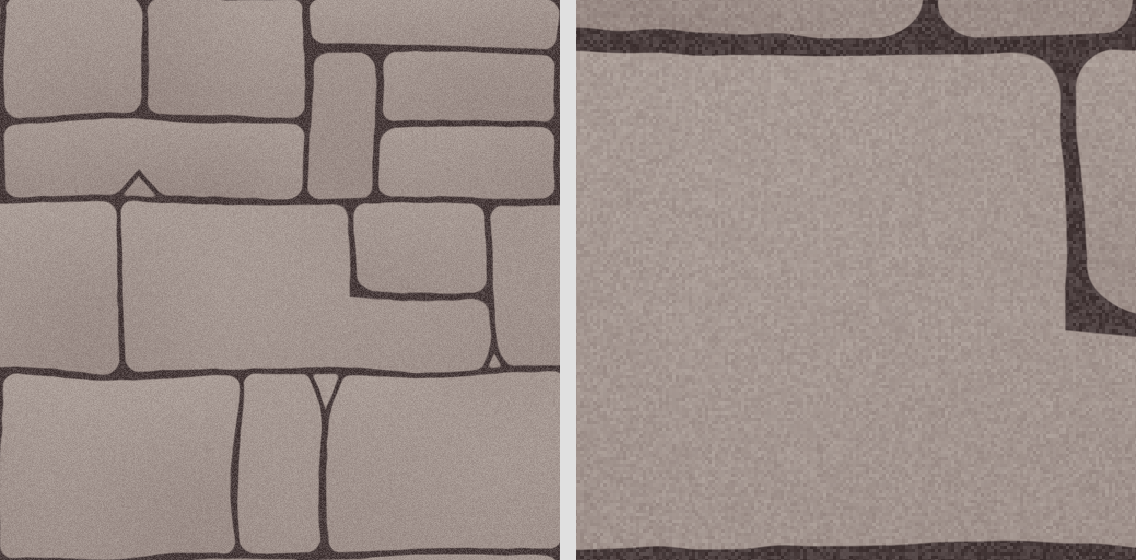
Left, the full canvas; right, a detail of the centre.
This texture is drawn by a WebGL 1 fragment shader. Its source:

```glsl
precision highp float;
// Dry-laid wall of smooth, rounded stones with dark speckled joints.
// Three rows are cut recursively into boxes, then one notch and small wedge
// stones are added; noise bends the joints and grains the surface.
uniform vec2 u_resolution;

// Per-row values run from the bottom row to the top row.
const vec3 ROW_BASE = vec3(0.0, 0.33, 0.635);
const vec3 ROW_TOP = vec3(0.33, 0.635, 1.0);
const vec3 ROW_SHIFT = vec3(0.0, 0.208, 0.0);
const vec3 FIRST_CUT = vec3(0.42, 0.667, 0.545);
const vec3 MAX_AREA = vec3(0.16, 0.25, 0.084);
const vec3 WEDGE_X = vec3(0.577, 0.667, 0.25);
const vec3 WEDGE_HALF_WIDTH = vec3(0.035, 0.022, 0.047);
const vec3 WEDGE_HEIGHT = vec3(0.075, 0.042, 0.047);
// Cut ratios: x for upright joints, y for level joints.
const vec2 LEFT_CUT = vec2(0.46, 0.40);
const vec2 RIGHT_CUT = vec2(0.27, 0.73);
const vec2 NOTCH = vec2(0.62, 0.45);
const float UPRIGHT_ASPECT = 1.6;
const vec2 WALL_OFFSET = vec2(0.003, 0.005);

const float HALF_JOINT = 0.0058;
const float JOINT_VARIATION = 0.006;
const float BEND = 0.019;
const float WOBBLE = 0.0022;
const float GRAINS = 512.0;
const vec3 STONE_SHADE = vec3(0.575, 0.515, 0.495);
const vec3 STONE_LIGHT = vec3(0.680, 0.630, 0.605);
const vec3 JOINT_DARK = vec3(0.22, 0.17, 0.17);
const vec3 JOINT_LIGHT = vec3(0.36, 0.31, 0.31);

float hash(vec2 p) {
  vec3 q = fract(p.xyx * 0.1031);
  q += dot(q, q.yzx + 33.33);
  return fract((q.x + q.y) * q.z);
}

float noise(vec2 p) {
  vec2 cell = floor(p), f = fract(p);
  f = f * f * (3.0 - 2.0 * f);
  return mix(mix(hash(cell), hash(cell + vec2(1.0, 0.0)), f.x),
             mix(hash(cell + vec2(0.0, 1.0)), hash(cell + 1.0), f.x), f.y);
}

vec2 noise2(vec2 p) {
  return vec2(noise(p + 11.3), noise(p + 57.9)) - 0.5;
}

float smoothMax(float a, float b, float k) {
  float h = max(k - abs(a - b), 0.0) / k;
  return max(a, b) + 0.25 * k * h * h;
}

float roundBox(vec2 p, vec2 halfSize, float radius) {
  vec2 q = abs(p) - halfSize + radius;
  return length(max(q, 0.0)) + min(max(q.x, q.y), 0.0) - radius;
}

void main() {
  float pixel = 1.0 / min(u_resolution.x, u_resolution.y);
  vec2 uv = gl_FragCoord.xy * pixel;
  vec2 wall = uv - WALL_OFFSET + BEND * noise2(uv * 5.5) + WOBBLE * noise2(uv * 42.0);

  // Find the row, then halve its box until the stone is small enough.
  float y = fract(wall.y);
  vec3 row = step(ROW_BASE, vec3(y)) * (1.0 - step(ROW_TOP, vec3(y)));
  vec2 p = vec2(fract(wall.x - dot(row, ROW_SHIFT)), y);
  float firstCut = dot(row, FIRST_CUT);
  bool right = p.x > firstCut;
  vec2 lo = vec2(right ? firstCut : 0.0, dot(row, ROW_BASE));
  vec2 hi = vec2(right ? 1.0 : firstCut, dot(row, ROW_TOP));
  for (int level = 0; level < 3; level++) {
    vec2 size = hi - lo;
    if (size.x * size.y > dot(row, MAX_AREA)) {
      vec2 ratio = level == 2 ? vec2(0.5) : (right ? RIGHT_CUT : LEFT_CUT);
      vec2 cut = mix(lo, hi, ratio);
      if (size.x > size.y * UPRIGHT_ASPECT) {
        if (p.x > cut.x) lo.x = cut.x; else hi.x = cut.x;
      } else {
        if (p.y > cut.y) lo.y = cut.y; else hi.y = cut.y;
      }
    }
  }

  // The widest stone in the middle row holds another in its upper corner.
  float outsideNotch = 1.0;
  if (row.y > 0.5 && !right) {
    vec2 corner = mix(lo, hi, NOTCH);
    outsideNotch = max(corner.x - p.x, corner.y - p.y);
    if (outsideNotch < 0.0) lo = corner;
  }

  // Distance to the stone edge, with joints of uneven width.
  float id = hash(lo * 91.0 + hi * 37.0);
  float gap = HALF_JOINT + JOINT_VARIATION * (noise(uv * 7.0 + id * 60.0) - 0.5);
  float radius = mix(0.016, 0.032, noise(uv * 6.0 + id * 90.0));
  float edge = roundBox(p - 0.5 * (lo + hi), 0.5 * (hi - lo) - gap, radius);
  if (outsideNotch > 0.0) edge = smoothMax(edge, gap - outsideNotch, 0.03);

  // Wedge stones fill the end of one upright joint per row.
  float rise = row.x > 0.5 ? ROW_TOP.x - p.y : p.y - dot(row, ROW_BASE);
  float height = dot(row, WEDGE_HEIGHT);
  vec2 slope = normalize(vec2(height, dot(row, WEDGE_HALF_WIDTH)));
  float side = dot(vec2(abs(p.x - dot(row, WEDGE_X)), rise - height), slope);
  float wedge = max(side, -rise);
  if (wedge < 0.0) edge = smoothMax(side, -rise, 0.009) + HALF_JOINT * 0.9;
  else edge = smoothMax(edge, HALF_JOINT * 0.6 - wedge, 0.012);

  // Soft light from above, cloudy tone and fine grain.
  vec2 grainCell = floor(uv * GRAINS);
  float grain = hash(grainCell + 17.0);
  float fineGrain = grain + hash(grainCell + 311.0) - 1.0;
  float lift = (p.y - lo.y) / (hi.y - lo.y) - 0.5;
  float cloud = noise(uv * 4.0 + id * 40.0) - 0.5;
  float tone = 0.5 + 0.4 * lift + 0.42 * cloud + 0.1 * (id - 0.5) + 0.48 * fineGrain;
  vec3 stone = mix(STONE_SHADE, STONE_LIGHT, tone);
  vec3 joint = mix(JOINT_DARK, JOINT_LIGHT, grain);
  float cover = 1.0 - smoothstep(-pixel, pixel, edge);
  gl_FragColor = vec4(mix(joint, stone, cover), 1.0);
}
```
